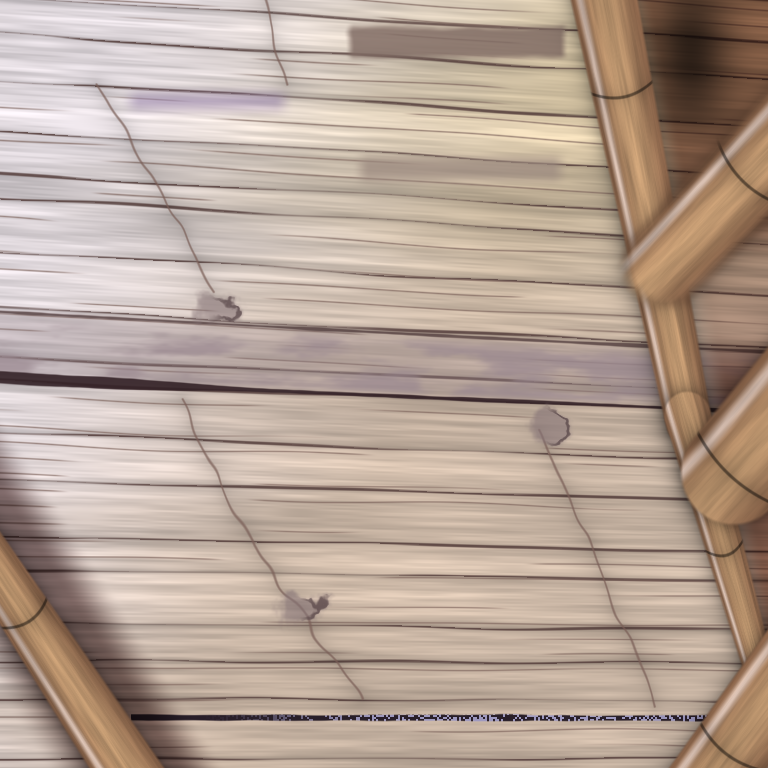
A WebGL 2 fragment shader for this texture:

```glsl
#version 300 es
precision highp float;
uniform vec2 u_resolution;
out vec4 fragColor;

float hash(vec2 p) {
  vec3 q = fract(p.xyx * vec3(.1031, .1030, .0973));
  q += dot(q, q.yzx + 33.33);
  return fract((q.x + q.y) * q.z);
}

float noise(vec2 p) {
  vec2 i = floor(p), f = fract(p);
  f = f * f * (3. - 2. * f);
  return mix(mix(hash(i), hash(i + vec2(1, 0)), f.x),
             mix(hash(i + vec2(0, 1)), hash(i + vec2(1, 1)), f.x), f.y);
}

float fbm(vec2 p) {
  float sum = 0., amp = .5;
  for (int i = 0; i < 4; i++) {
    sum += amp * noise(p);
    p = p * 2.03 + 17.;
    amp *= .5;
  }
  return sum;
}

float segment(vec2 p, vec2 a, vec2 b) {
  vec2 d = b - a;
  return length(p - a - d * clamp(dot(p - a, d) / dot(d, d), 0., 1.));
}

float line(float d, float width) {
  float aa = 1. / u_resolution.y;
  return 1. - smoothstep(width - aa, width + aa, abs(d));
}

// Soft-edged rectangle for stains
float stain(vec2 p, vec2 center, vec2 size, float blur) {
  vec2 d = 1. - smoothstep(size - blur, size + blur, abs(p - center));
  return d.x * d.y;
}

// Irregular slats with intermittent dark joints
vec3 slats(vec2 p, float v) {
  vec3 warm = mix(vec3(.82, .74, .67), vec3(.85, .78, .65), smoothstep(.5, .9, p.y));
  float warmth = smoothstep(-.1, .65, p.x + .55 * (.6 - p.y) + .2 * (fbm(p * vec2(3, 12)) - .5));
  vec3 col = mix(vec3(.93, .90, .92), warm, warmth);
  float u = v * 17., id = floor(u) - 2., gap = 9.;
  for (int k = -1; k <= 1; k++) {
    float cell = floor(u) + float(k);
    float edge = cell + .6 * hash(vec2(cell, 3)) + .08 * noise(vec2(p.x * 6., cell * 5.));
    id += step(edge, u);
    gap = min(gap, abs(u - edge));
  }
  col *= .94 + .11 * hash(vec2(id, 8));
  col *= .91 + .17 * noise(vec2(p.x * 5. + id, v * 150.));
  col *= .95 + .10 * noise(vec2(p.x * 18., v * 420.));
  col *= .92 + .16 * fbm(vec2(p.x * 4. + id * 3., v * 30.));
  float ink = smoothstep(.2, .65, noise(vec2(p.x * 5., id * 4.)));
  col *= 1. - .13 * exp(-gap * 9.);
  col = mix(col, vec3(.33, .24, .23), line(gap / 17., .0008 + .0012 * ink) * (.3 + .55 * ink));
  // Fine broken splits
  float w = v * 48. + .35 * noise(vec2(p.x * 5., v * 14.));
  float split = smoothstep(.58, .75, noise(vec2(p.x * 5., floor(w) * 7.)));
  return mix(col, vec3(.48, .38, .35), line((fract(w) - .5) / 48., .0009) * split * .7);
}

// Tapered round cane over the colour beneath
vec3 cane(vec3 under, vec2 p, vec2 a, vec2 b, float ra, float rb, float blur) {
  vec2 d = b - a, n = vec2(-d.y, d.x) / length(d);
  float h = dot(p - a, d) / dot(d, d), r = mix(ra, rb, clamp(h, 0., 1.));
  float side = dot(p - a, n) / r, along = h * length(d);
  vec3 col = mix(vec3(.45, .31, .23), vec3(.77, .61, .45), exp(-1.6 * side * side));
  float glint = 1. - smoothstep(0., .2, abs(abs(side) - .72));
  col = mix(col, vec3(.88, .80, .76), .8 * glint * step(side * n.x, 0.));
  col *= .78 + .4 * fbm(vec2(along * 9., side * 7.) + a * 20. + 40.);
  float node = along - .19 + .012 * side * side;
  col *= 1. - .4 * line(node, .002) - .12 * exp(-abs(node) * 70.);
  float dist = segment(p, a, b) - r, soft = blur + 1. / u_resolution.y;
  under *= 1. - .3 * exp(-max(dist, 0.) * 90.);
  return mix(col, under, smoothstep(-soft, soft, dist));
}

void main() {
  vec2 p = gl_FragCoord.xy / u_resolution;
  float v = p.y + p.x * .06 * smoothstep(0., .7, p.y);
  vec3 col = slats(p, v);
  float rough = fbm(p * vec2(12, 40)) - .47;

  // Weathered slat and stains
  float band = smoothstep(.505, .52, v) * (1. - smoothstep(.575, .605, v + .02 * rough));
  col = mix(col, vec3(.60, .53, .56), band * (.3 + .5 * smoothstep(-.15, .2, rough)));
  col = mix(col, vec3(.50, .42, .39), .85 * stain(p + .01 * rough, vec2(.595, .945), vec2(.14, .02), .006));
  col = mix(col, vec3(.61, .54, .50), .75 * stain(p, vec2(.6, .78), vec2(.13, .015), .012));
  col = mix(col, vec3(.58, .50, .66), .6 * stain(p, vec2(.27, .868), vec2(.1, .01), .014));

  // Deep joints
  col = mix(col, vec3(.20, .13, .15), .9 * line(v - .508, .008 - .006 * smoothstep(.1, .36, p.x) + .004 * rough));
  col = mix(col, vec3(.32, .24, .24), .8 * line(v - .594, .002 + .003 * rough));
  float speck = step(.62, hash(floor(p * 380.))) * smoothstep(.25, .5, p.x);
  vec3 grit = mix(vec3(.16, .12, .16), vec3(.62, .60, .75), speck);
  col = mix(col, grit, line(v - .066, .004 + .004 * rough) * step(.17, p.x));

  // Slanting growth rings and knots
  vec2 q = p + vec2(.012 * (noise(p * 30.) - .5), 0);
  float ring = min(segment(q, vec2(.13, .89), vec2(.28, .62)), segment(q, vec2(.235, .48), vec2(.33, .29)));
  ring = min(ring, min(segment(q, vec2(.33, .29), vec2(.47, .09)), segment(q, vec2(.345, 1), vec2(.375, .89))));
  ring = min(ring, min(segment(q, vec2(.7, .44), vec2(.78, .26)), segment(q, vec2(.78, .26), vec2(.855, .08))));
  col = mix(col * (1. - .12 * exp(-ring * 70.)), vec3(.48, .37, .34), .7 * line(ring, .0014));
  for (int i = 0; i < 3; i++) {
    vec2 k = p - (i == 0 ? vec2(.28, .6) : i == 1 ? vec2(.715, .443) : vec2(.395, .207));
    float d = length(k * vec2(.8, 1.1)) + .035 * (fbm(p * 35.) - .47);
    col = mix(vec3(.52, .45, .46), col, .4 + .6 * smoothstep(.018, .03, d));
    col = mix(col, vec3(.32, .25, .26), .7 * line(d - .022, .002) * smoothstep(-.01, .015, k.x));
  }

  // Shadows at lower left and behind the right beam
  float s = dot(p - vec2(0, .408), vec2(.843, .537));
  col *= mix(vec3(.55, .48, .48), vec3(1), max(smoothstep(-.025, .03, s), 1. - smoothstep(-.17, -.1, s)));
  float behind = smoothstep(0., .05, p.x - 1. + p.y * .2);
  col *= mix(vec3(1), vec3(.62, .48, .43), behind * (.5 + .5 * smoothstep(.04, .12, abs(p.y - .61))));
  vec2 g = (p - vec2(.9, .93)) * vec2(20, 10);
  col *= 1. - .65 * exp(-dot(g, g));

  // Canes, back to front
  col = cane(col, p, vec2(.775, 1.06), vec2(.897, .45), .044, .03, .001);
  col = cane(col, p, vec2(.895, .46), vec2(.985, .14), .03, .02, .001);
  col = cane(col, p, vec2(1.1, .9), vec2(.865, .655), .06, .05, .012);
  col = cane(col, p, vec2(1.08, .52), vec2(.955, .385), .08, .068, .002);
  col = cane(col, p, vec2(1.06, .17), vec2(.89, -.06), .055, .05, .001);
  col = cane(col, p, vec2(-.066, .35), vec2(.23, -.1), .03, .044, .001);
  fragColor = vec4(clamp(col, 0., 1.), 1);
}
```
